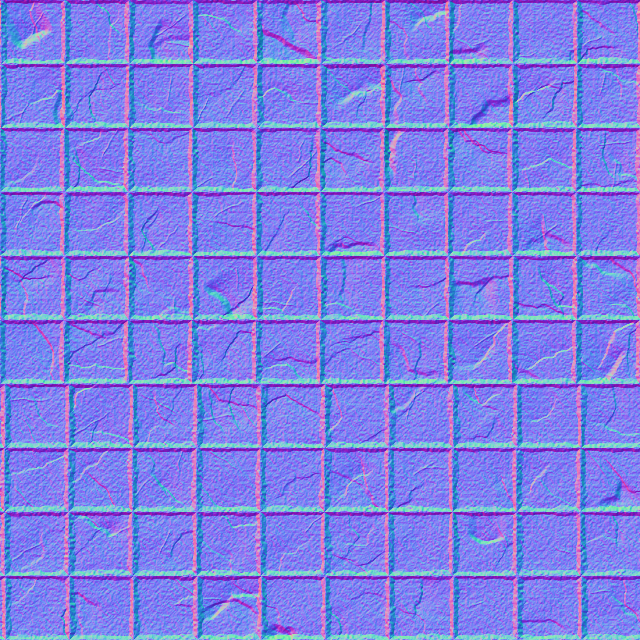
Give the GLSL for this texture map, as a WebGL 2 fragment shader.

```glsl
#version 300 es
precision highp float;
// Normal map of a ten by ten wall of worn square stone tiles.
// A height field adds bevels, broken ledges, scratches and grain per tile;
// its slopes give a surface normal that is stored as colour (green points down).

uniform vec2 u_resolution;
out vec4 fragColor;

// Lengths are in tile widths
const float TILES = 10.0;
const float JOINT_HALF = 0.008;
const float BEVEL_HEIGHT = 0.065;
const vec2 BEVEL_LOW = vec2(0.075, 0.070);   // left, bottom
const vec2 BEVEL_HIGH = vec2(0.055, 0.045);  // right, top
const float ROW_SHIFT = 0.07;
const float LOWER_ROWS = 4.0;
const float JITTER = 0.02;
const int LEDGES = 3;
const float LEDGE_CHANCE = 0.62;
const float LEDGE_THIN = 0.035;
const float LEDGE_WIDE = 0.15;
const float WOBBLE = 0.10;
const int SCRATCHES = 2;
const float SCRATCH_CHANCE = 0.35;
const float SCRATCH_WIDTH = 0.014;
const float SCRATCH_DEPTH = 0.012;
const float GRAIN = 0.014;
const float SWELL = 0.03;
const float MIN_STEP = 0.006;
const float ENCODE_GAIN = 0.92;
const float TAU = 6.28319;

float hash(vec2 p) {
  return fract(sin(dot(p, vec2(127.1, 311.7))) * 43758.5453);
}

vec2 hash2(vec2 p) {
  return vec2(hash(p), hash(p + 37.2));
}

float noise(vec2 p) {
  vec2 i = floor(p), f = fract(p);
  f = f * f * (3.0 - 2.0 * f);
  return mix(mix(hash(i), hash(i + vec2(1, 0)), f.x),
             mix(hash(i + vec2(0, 1)), hash(i + vec2(1, 1)), f.x), f.y);
}

// Position along and across a randomly placed line in the tile
vec2 lineFrame(vec2 q, vec2 seed) {
  float angle = TAU * hash(seed + 0.3);
  vec2 dir = vec2(cos(angle), sin(angle));
  vec2 r = q - 0.5 - 0.75 * (hash2(seed + 1.7) - 0.5);
  return vec2(dot(r, dir), dot(r, vec2(-dir.y, dir.x)));
}

// Steep broken rim that falls back gently on one side
float ledge(vec2 q, vec2 seed) {
  vec2 l = lineFrame(q, seed);
  float bend = 1.2 * (hash(seed + 2.9) - 0.5);
  float across = l.y + bend * abs(l.x)
               + WOBBLE * (noise(q * 6.0 + seed) - 0.5)
               + 0.25 * WOBBLE * (noise(q * 22.0 + seed) - 0.5);
  float width = mix(LEDGE_THIN, LEDGE_WIDE, pow(hash(seed + 4.1), 9.0));
  float reach = mix(0.3, 0.75, hash(seed + 5.3));
  float slope = mix(0.5, 1.3, hash(seed + 6.7));
  float decay = mix(2.0, 6.0, hash(seed + 7.9));
  float fade = 1.0 - smoothstep(0.45 * reach, reach, abs(l.x));
  return slope * width * fade * smoothstep(0.0, width, across)
       * exp(-decay * max(across, 0.0));
}

// Thin groove with faded ends
float scratch(vec2 q, vec2 seed) {
  vec2 l = lineFrame(q, seed);
  float across = (l.y + 0.05 * (noise(q * 7.0 + seed) - 0.5)) / SCRATCH_WIDTH;
  float reach = mix(0.15, 0.4, hash(seed + 3.1));
  return -SCRATCH_DEPTH * exp(-across * across)
       * (1.0 - smoothstep(0.6 * reach, reach, abs(l.x)));
}

float height(vec2 p) {
  // Tile layout: the lower rows sit a little to the right
  float row = floor(p.y);
  float shift = ROW_SHIFT * (1.0 - step(LOWER_ROWS, row)) + JITTER * hash(vec2(row, 5.0));
  vec2 wall = vec2(p.x - shift, p.y);
  vec2 tile = mod(floor(wall), TILES);
  vec2 q = fract(wall);

  // Chipped bevels of uneven width
  float wear = 0.6 + 0.8 * noise(p * 5.0);
  vec2 low = (q - JOINT_HALF) / (BEVEL_LOW * wear);
  vec2 high = (1.0 - q - JOINT_HALF) / (BEVEL_HIGH * wear);
  float rim = min(min(low.x, low.y), min(high.x, high.y));
  float bevel = clamp(rim + 0.45 * (noise(p * 24.0) - 0.5), 0.0, 1.0);

  // Damage that differs from tile to tile
  float relief = SWELL * noise(q * 3.0 + tile * 9.1);
  for (int i = 0; i < LEDGES; i++) {
    vec2 seed = tile * 3.7 + float(i) * 17.3 + 2.0;
    if (hash(seed) < LEDGE_CHANCE) relief += ledge(q, seed);
  }
  for (int i = 0; i < SCRATCHES; i++) {
    vec2 seed = tile * 5.3 + float(i) * 11.9 + 71.0;
    if (hash(seed) < SCRATCH_CHANCE) relief += scratch(q, seed);
  }
  float grain = GRAIN * (noise(p * 27.0) + 0.6 * noise(p * 46.0 + 13.0));
  return bevel * (BEVEL_HEIGHT + relief) + grain;
}

void main() {
  vec2 p = gl_FragCoord.xy / u_resolution * TILES;
  // Differences span a whole pixel, which smooths every edge
  vec2 e = max(vec2(MIN_STEP), 0.5 * TILES / u_resolution);
  vec2 dx = vec2(e.x, 0.0), dy = vec2(0.0, e.y);
  vec2 slope = vec2(height(p + dx) - height(p - dx),
                    height(p + dy) - height(p - dy)) / (2.0 * e);
  vec3 normal = normalize(vec3(-slope.x, slope.y, 1.0));
  fragColor = vec4(0.5 + 0.5 * ENCODE_GAIN * normal, 1.0);
}
```
